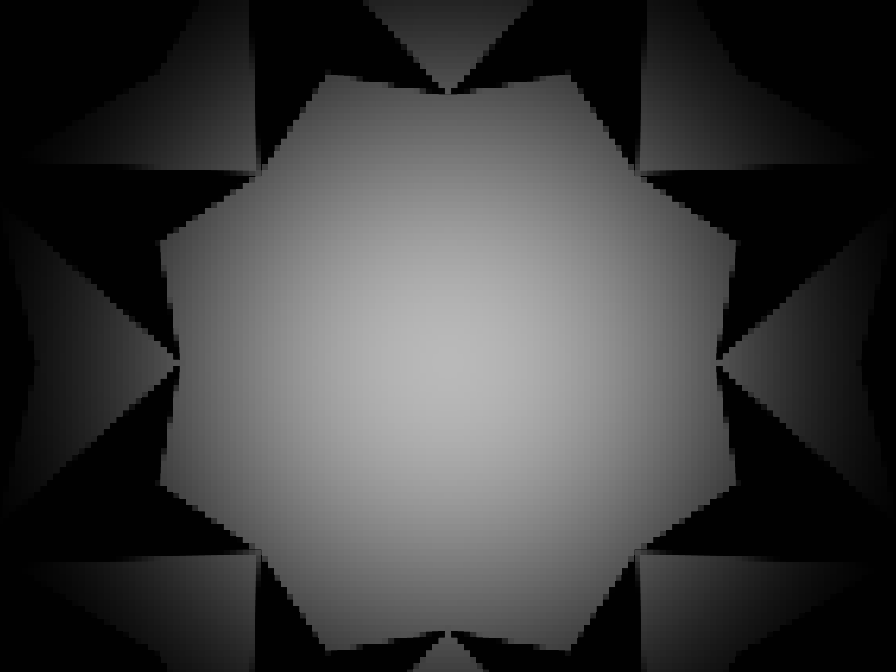
Write a WebGL 2 fragment shader that draws this background.

```glsl
#version 300 es
precision highp float;
// Blocky grey eight-pointed star glowing on black, ringed by dim concave kites.

uniform vec2 u_resolution;
out vec4 fragColor;

// Lengths are in canvas heights, measured from the star centre.
const float CENTER_Y = 0.460;
const float CELL = 0.0094;          // side of one mosaic block
const float EDGE_SOFTNESS = 0.28;   // in blocks
const float SECTORS = 8.0;
const float NOTCH_RADIUS = 0.397;
const float TIP_RADIUS = 0.467;
const float KITE_BACK_RADIUS = 0.611;
const float WING_RADIUS = 0.715;
const float WING_ANGLE = 0.349;
const float GLOW_RADIUS = 0.757;
const float GLOW_LEVEL = 0.725;
const float BACKGROUND = 0.002;
const float PI = 3.14159;

vec2 polar(float radius, float angle) {
    return radius * vec2(cos(angle), sin(angle));
}

// Signed distance to the line a-b, positive on its right side.
float rightOf(vec2 p, vec2 a, vec2 b) {
    vec2 along = normalize(b - a);
    return dot(p - a, vec2(along.y, -along.x));
}

// Snap to block centres, blending over one pixel at block borders.
vec2 mosaic(vec2 p) {
    vec2 grid = p / CELL;
    float halfPixel = min(0.5, 0.5 / (u_resolution.y * CELL));
    vec2 stepUp = smoothstep(0.5 - halfPixel, 0.5 + halfPixel, fract(grid));
    return (floor(grid) + stepUp) * CELL;
}

// Mirror every sector onto the half wedge above the x axis.
vec2 foldSectors(vec2 p) {
    float sector = 2.0 * PI / SECTORS;
    float angle = atan(p.y, p.x + 1e-6);
    angle = abs(angle - sector * floor(angle / sector + 0.5));
    return polar(length(p), angle);
}

// Coverage of the star and kites together.
float shapeMask(vec2 p) {
    vec2 q = foldSectors(p);
    vec2 notch = vec2(NOTCH_RADIUS, 0.0);
    vec2 back = vec2(KITE_BACK_RADIUS, 0.0);
    vec2 tip = polar(TIP_RADIUS, PI / SECTORS);
    vec2 wing = polar(WING_RADIUS, WING_ANGLE);

    float star = -rightOf(q, notch, tip);
    float kite = min(rightOf(q, notch, wing), -rightOf(q, back, wing));
    float soft = CELL * EDGE_SOFTNESS;
    return smoothstep(-soft, soft, max(star, kite));
}

// Radial cosine falloff.
float glow(float radius) {
    float t = min(radius / GLOW_RADIUS, 1.0);
    return GLOW_LEVEL * (0.5 + 0.5 * cos(PI * t));
}

void main() {
    vec2 uv = gl_FragCoord.xy / u_resolution.y;
    float aspect = u_resolution.x / u_resolution.y;
    vec2 p = mosaic(uv - vec2(0.5 * aspect, CENTER_Y));
    float grey = mix(BACKGROUND, glow(length(p)), shapeMask(p));
    fragColor = vec4(vec3(grey), 1.0);
}
```
